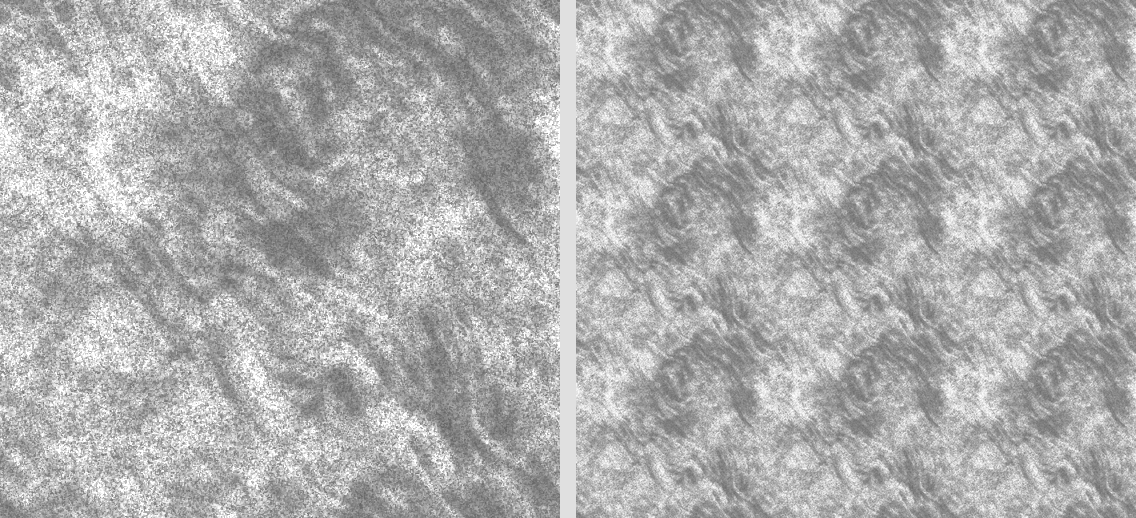
Left, the tile; right, the same tile 3 across and 3 down.
Write a WebGL 2 fragment shader that draws this texture.

```glsl
#version 300 es
precision highp float;
precision highp int;

uniform vec2 u_resolution;
out vec4 fragColor;

const float TAU = 6.2831853;

// Integer hash: feature point in xy, tone in z
vec3 hash3(vec2 cell, float seed) {
    uvec3 h = uvec3(uint(cell.x), uint(cell.y), uint(seed)) * 1664525u + 1013904u;
    h.x += h.y * h.z; h.y += h.z * h.x; h.z += h.x * h.y;
    h ^= h >> 16u;
    h.x += h.y * h.z; h.y += h.z * h.x; h.z += h.x * h.y;
    return vec3(h >> 8u) / 16777216.0;
}

// Wrapping cellular noise: random tones blended around jittered points, centred on 0
float cellular(vec2 p, vec2 period, float seed) {
    vec2 q = p * period;
    vec2 base = floor(q);
    float sum = 0.0, total = 0.0;
    for (int y = -1; y <= 1; y++) {
        for (int x = -1; x <= 1; x++) {
            vec2 cell = base + vec2(x, y);
            vec3 point = hash3(floor(mod(cell + 0.5, period)), seed);
            vec2 d = cell + point.xy - q;
            float weight = exp(-6.0 * dot(d, d));
            sum += weight * (point.z - 0.5);
            total += weight;
        }
    }
    return sum / total;
}

// Layered sines that bend the brushed directions
vec2 bend(vec2 p) {
    vec2 a = TAU * p;
    return p + 0.018 * sin(a.yx * 2.0 + vec2(0.7, 2.1))
             + 0.009 * sin(vec2(3.0 * a.x + 2.0 * a.y, 4.0 * a.x - 3.0 * a.y) + 1.3);
}

// Cloudy patches from large to small
float clouds(vec2 p) {
    float sum = 0.0, amplitude = 0.27, cells = 3.0;
    for (int i = 0; i < 5; i++) {
        sum += amplitude * cellular(p, vec2(cells), float(i + 3));
        amplitude *= 0.83;
        cells = cells * 2.0 + 1.0;
    }
    return sum;
}

// Brushed streaks in two slanted directions; integer shears keep the wrap
float streaks(vec2 p) {
    vec2 steep = vec2(3.0 * p.x + p.y, p.y);
    vec2 slanted = vec2(p.x + p.y, p.y - p.x);
    float a = cellular(steep, vec2(24.0, 13.0), 21.0)
            + 0.7 * cellular(steep, vec2(9.0, 5.0), 22.0);
    float b = cellular(slanted, vec2(44.0, 10.0), 23.0)
            + 0.7 * cellular(slanted, vec2(17.0, 4.0), 24.0);
    float choice = cellular(p, vec2(4.0), 25.0);
    float strength = 0.7 + 1.2 * cellular(p, vec2(5.0), 26.0);
    return strength * mix(a, b, smoothstep(-0.12, 0.12, choice));
}

void main() {
    vec2 uv = gl_FragCoord.xy / u_resolution;
    vec2 p = bend(uv);

    // Broad light and dark areas
    float tone = 0.70 - 0.055 * cos(TAU * (p.x - 0.62)) - 0.035 * cos(TAU * (p.y - 0.05));
    tone += clouds(p) + 0.25 * streaks(p);

    // Soft floor for the dark areas
    tone = 0.48 + log(1.0 + exp((tone - 0.48) * 16.0)) / 16.0;

    // Fine grain, stronger where it is light
    float grain = cellular(uv, vec2(420.0, 390.0), 41.0)
                + 0.4 * cellular(uv, vec2(190.0, 176.0), 42.0);
    tone += grain * mix(0.17, 0.5, smoothstep(0.48, 0.82, tone));

    fragColor = vec4(vec3(clamp(tone, 0.0, 1.0)), 1.0);
}
```
